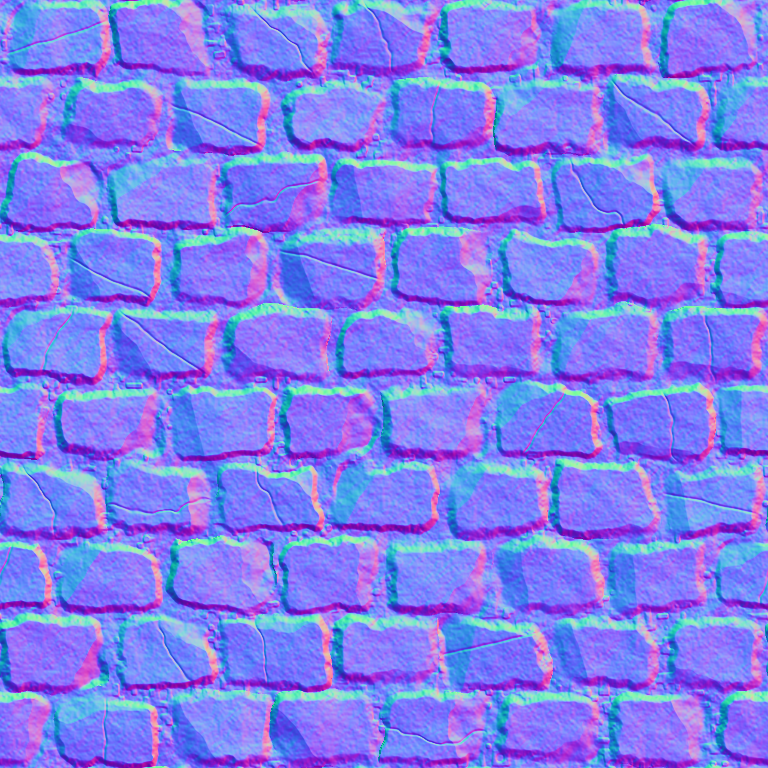
This texture map is drawn by a WebGL 2 fragment shader. Its source:

```glsl
#version 300 es
precision highp float;

uniform vec2 u_resolution;
out vec4 fragColor;

// Layout: stones across and down; heights are in units of one row
const vec2 CELLS = vec2(7.0, 10.0);
const float CELL_ASPECT = CELLS.y / CELLS.x;
const vec2 STONE_HALF = vec2(0.625, 0.425);
const vec2 SIZE_JITTER = vec2(0.09, 0.07);
const vec2 CENTER_JITTER = vec2(0.09, 0.06);
const float CORNER_RADIUS = 0.17;
const float OUTLINE_WARP = 0.20;
const float EDGE_CHIPPING = 0.09;

// Relief
const float STONE_HEIGHT = 0.155;
const float RIM_MIN = 0.055;
const float RIM_MAX = 0.095;
const float STONE_TILT = 0.26;
const float FACET_SLOPE = 0.55;
const float STONE_GRAIN = 0.105;
const float MORTAR_GRAIN = 0.21;
const float CRACK_SHARE = 0.4;
const float CRACK_WIDTH = 0.016;
const float CRACK_DEPTH = 0.022;
const float SAMPLE_STEP = 0.0011;

vec4 hash4(vec2 p) {
    vec4 q = fract(p.xyxy * vec4(0.1031, 0.1030, 0.0973, 0.1099));
    q += dot(q, q.wzxy + 33.33);
    return fract((q.xxyz + q.yzzw) * q.zywx);
}

// Value noise that repeats once per canvas
float noise(vec2 uv, float freq) {
    vec2 p = uv * freq;
    vec2 i = floor(p);
    vec2 f = fract(p);
    f = f * f * f * (f * (f * 6.0 - 15.0) + 10.0);
    vec2 a = mod(i, freq);
    vec2 b = mod(i + 1.0, freq);
    float low = mix(hash4(a).x, hash4(vec2(b.x, a.y)).x, f.x);
    float high = mix(hash4(vec2(a.x, b.y)).x, hash4(b).x, f.x);
    return mix(low, high, f.y);
}

// Layered noise centred on zero
float fbm(vec2 uv, float freq, int octaves) {
    float sum = 0.0;
    float amp = 0.5;
    for (int i = 0; i < octaves; i++) {
        sum += amp * (noise(uv + 0.137 * float(i), freq) - 0.5);
        freq *= 2.0;
        amp *= 0.5;
    }
    return sum;
}

float roundedBox(vec2 p, vec2 halfSize, float radius) {
    vec2 q = abs(p) - halfSize + radius;
    return length(max(q, 0.0)) + min(max(q.x, q.y), 0.0) - radius;
}

float surfaceHeight(vec2 uv) {
    // Staggered rows with wavering outlines
    vec2 warp = vec2(fbm(uv, 22.0, 3), fbm(uv + vec2(0.37, 0.61), 22.0, 3));
    vec2 grid = uv * CELLS + OUTLINE_WARP * warp * vec2(1.0 / CELL_ASPECT, 1.0);
    float row = floor(grid.y);
    grid.x += 0.5 - 0.5 * mod(row, 2.0);
    vec2 id = mod(vec2(floor(grid.x), row), CELLS);
    vec4 shape = hash4(id + 11.3) - 0.5;
    vec4 place = hash4(id + 47.9) - 0.5;
    vec4 wear = hash4(id + 83.1);

    // Irregular stone outline
    vec2 p = (fract(grid) - 0.5) * vec2(CELL_ASPECT, 1.0);
    p -= CENTER_JITTER * place.xy;
    vec2 q = p + vec2(0.25 * place.z * p.y, 0.13 * place.w * p.x);
    q.x *= 1.0 + 0.3 * shape.z * q.y;
    q.y *= 1.0 + 0.22 * shape.w * q.x;
    vec2 halfSize = STONE_HALF + SIZE_JITTER * shape.xy;
    float dist = roundedBox(q, halfSize, CORNER_RADIUS + 0.12 * place.x);
    dist += EDGE_CHIPPING * fbm(uv + 0.23, 70.0, 3);
    float rim = mix(RIM_MIN, RIM_MAX, wear.x);
    float mask = 1.0 - smoothstep(-rim, rim * 0.7, dist);

    // Tilted top with one broken facet
    float grain = fbm(uv, 20.0, 5);
    float top = STONE_HEIGHT + STONE_GRAIN * grain;
    top += STONE_TILT * dot(wear.yz - 0.5, p);
    float angle = 6.2832 * wear.w;
    vec2 facetDir = vec2(cos(angle), sin(angle));
    top -= FACET_SLOPE * max(dot(p, facetDir) - 0.31 + 0.3 * warp.x, 0.0);

    // Thin crack across some stones
    vec2 crackDir = vec2(facetDir.y, facetDir.x);
    float crack = (dot(p, crackDir) + 0.3 * shape.x + 0.25 * warp.y) / CRACK_WIDTH;
    top -= CRACK_DEPTH * step(1.0 - CRACK_SHARE, wear.y) * exp(-crack * crack);

    // Rough mortar with loose grit
    float grit = smoothstep(0.5, 0.85, noise(uv + 0.41, 130.0));
    float patchy = smoothstep(0.35, 0.7, noise(uv, 17.0));
    float mortar = MORTAR_GRAIN * grain + 0.028 * grit * patchy;
    return mix(mortar, top, mask) + 0.008 * (noise(uv, 251.0) - 0.5);
}

void main() {
    vec2 uv = gl_FragCoord.xy / u_resolution;
    vec2 e = vec2(SAMPLE_STEP, 0.0);
    vec2 slope = vec2(surfaceHeight(uv + e.xy) - surfaceHeight(uv - e.xy),
                      surfaceHeight(uv + e.yx) - surfaceHeight(uv - e.yx));
    slope /= 2.0 * SAMPLE_STEP * CELLS.y;

    // Pack the unit normal into colour
    vec3 normal = normalize(vec3(-slope, 1.0));
    fragColor = vec4(normal * 0.5 + 0.5, 1.0);
}
```
